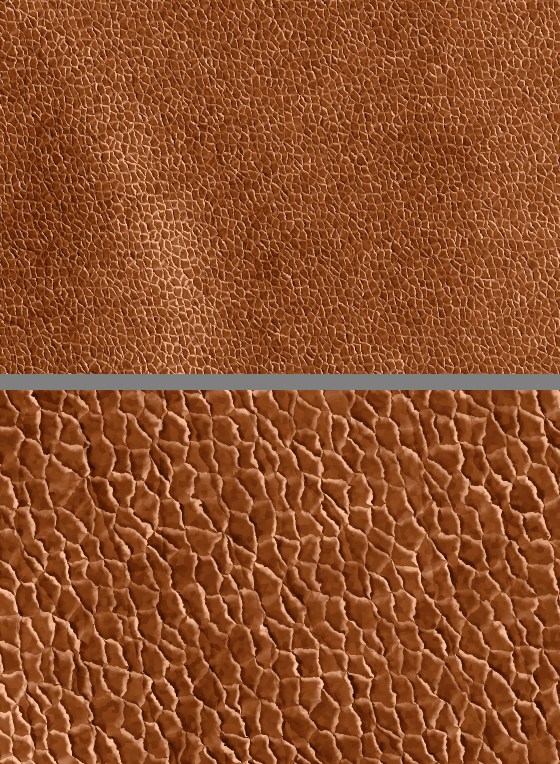
Top: the whole. Bottom: its middle third, enlarged.
Write a Shadertoy shader that draws this texture.

```glsl
// Tan leather: small domed cells with pale lit rims and dark creases.
// Warped cellular noise gives the grain and wrinkles; soft blobs and
// layered sines give the broad sheen. A tone ramp turns relief to colour.

const vec2 LIGHT_DIR = vec2(0.92, 0.39);
const vec2 CELL_SCALE = vec2(53.0, 39.0);
const vec2 WRINKLE_SCALE = vec2(17.0, 6.0);
const float PORE_SCALE = 190.0;

vec2 hash2(vec2 cell) {
    vec3 q = fract(cell.xyx * vec3(0.1031, 0.1030, 0.0973));
    q += dot(q, q.yzx + 33.33);
    return fract((q.xx + q.yz) * q.zy);
}

// Returns x: distance to the cell border, yz: outward direction, w: cell id.
vec4 cellular(vec2 p, float jitter) {
    vec2 base = floor(p), f = p - base;
    vec2 nearest = vec2(0.0), home = vec2(0.0);
    float best = 9.0;
    for (int y = -1; y <= 1; y++)
    for (int x = -1; x <= 1; x++) {
        vec2 o = vec2(x, y);
        vec2 r = o + 0.5 + jitter * (hash2(base + o) - 0.5) - f;
        float d = dot(r, r);
        if (d < best) { best = d; nearest = r; home = o; }
    }
    float border = 9.0;
    vec2 outward = vec2(1.0, 0.0);
    for (int y = -2; y <= 2; y++)
    for (int x = -2; x <= 2; x++) {
        vec2 o = home + vec2(x, y);
        vec2 r = o + 0.5 + jitter * (hash2(base + o) - 0.5) - f;
        vec2 gap = r - nearest;
        if (dot(gap, gap) > 0.0001) {
            vec2 dir = normalize(gap);
            float d = dot(0.5 * (nearest + r), dir);
            if (d < border) { border = d; outward = dir; }
        }
    }
    return vec4(border, outward, hash2(base + home + 17.0).x);
}

// Smooth layered sines, roughly -1 to 1.
float waves(vec2 p) {
    float sum = 0.0, amp = 0.5;
    for (int i = 0; i < 4; i++) {
        sum += amp * sin(p.x + 1.3 * sin(p.y)) * cos(p.y + 0.7 * sin(p.x));
        p = mat2(1.5, 1.1, -1.1, 1.5) * p + 2.7;
        amp *= 0.62;
    }
    return sum;
}

float blob(vec2 p, vec2 centre, vec2 radius) {
    vec2 q = (p - centre) / radius;
    return exp(-dot(q, q));
}

// Glossy diagonal ridge, brightest in its lower half.
float sheen(vec2 p) {
    float offset = (p.x - 0.5 + 0.44 * p.y * p.y) / 0.095;
    float along = mix(0.45, 1.0, smoothstep(0.75, 0.35, p.y));
    return exp(-offset * offset) * along * (0.85 + 0.4 * waves(p * 17.0));
}

// Broad light and shade of the gently uneven hide.
float broadShade(vec2 p) {
    float shade = 0.4 * waves(p * 5.0 + 1.0);
    shade -= 0.75 * blob(p, vec2(0.13, 0.48), vec2(0.13, 0.45));
    shade -= 0.6 * blob(p, vec2(1.16, 0.56), vec2(0.16, 0.13));
    shade -= 0.5 * blob(p, vec2(0.74, 0.36), vec2(0.20, 0.22));
    shade += 0.65 * blob(p, vec2(1.42, 0.42), vec2(0.22, 0.45));
    return shade;
}

vec3 leatherRamp(float tone) {
    vec3 ramp[6] = vec3[6](
        vec3(0.37, 0.13, 0.02), vec3(0.47, 0.21, 0.06),
        vec3(0.56, 0.28, 0.10), vec3(0.62, 0.36, 0.21),
        vec3(0.73, 0.48, 0.33), vec3(0.86, 0.63, 0.48));
    float t = clamp(tone, 0.0, 4.999);
    int i = int(t);
    vec3 colour = mix(ramp[i], ramp[i + 1], fract(t));
    return colour * (1.0 + 0.28 * clamp(tone, -2.0, 0.0))
         + 0.07 * clamp(tone - 5.0, 0.0, 2.0);
}

vec3 leather(vec2 p) {
    // Bend the grain so rows wander and the rims curl
    vec2 warp = vec2(waves(p * 9.0), waves(p.yx * 9.0 + 4.0));
    vec2 curl = vec2(waves(p * 120.0), waves(p.yx * 120.0 + 2.0));
    vec2 q = p + 0.009 * warp + 0.0036 * curl;
    q.x += 0.2 * q.y;

    vec4 grain = cellular(q * CELL_SCALE, 0.8);
    vec4 wrinkle = cellular(q * WRINKLE_SCALE + 5.0, 0.9);
    vec4 pore = cellular(p * PORE_SCALE, 1.0);
    float gloss = sheen(p);

    // Domed cells: rims facing the light shine, the others fall into shade
    float rim = smoothstep(0.27, 0.04, grain.x);
    float facing = dot(grain.yz, LIGHT_DIR);
    float strength = 0.95 + 0.5 * waves(p * 38.0 + 3.0);
    float tone = 1.45 + broadShade(p) + 0.9 * gloss;
    tone += rim * (1.4 + 3.3 * facing) * strength;
    tone += rim * gloss * (1.0 + facing);
    tone += 0.7 * (grain.w - 0.5) + 1.2 * (pore.w - 0.5);

    // Long wrinkles, deeper towards the left
    float depth = mix(0.9, 0.5, smoothstep(0.1, 1.1, p.x));
    float fold = smoothstep(0.12, 0.0, wrinkle.x);
    tone += depth * fold * (1.5 * dot(wrinkle.yz, LIGHT_DIR) - 0.3);
    return leatherRamp(tone);
}

void mainImage(out vec4 fragColor, in vec2 fragCoord) {
    vec3 colour = vec3(0.0);
    for (int i = 0; i < 4; i++) {
        vec2 subpixel = vec2(i & 1, i >> 1) * 0.5 - 0.25;
        colour += leather((fragCoord + subpixel) / iResolution.y);
    }
    fragColor = vec4(colour * 0.25, 1.0);
}
```
